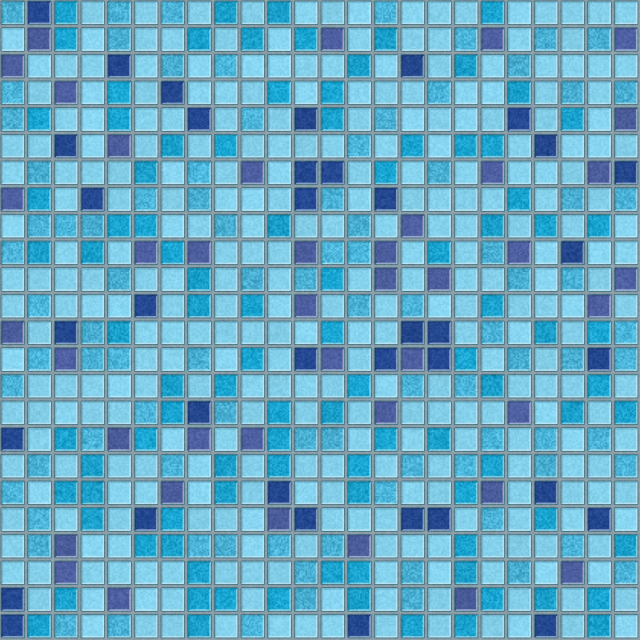
This pattern is drawn by a Shadertoy shader. Its source:

```glsl
// Glazed mosaic: 24 by 24 bevelled square tiles in mixed blues on grey grout.

float hash(vec2 p) {
    vec3 q = fract(vec3(p.xyx) * 0.1031);
    q += dot(q, q.yzx + 33.33);
    return fract((q.x + q.y) * q.z);
}

float noise(vec2 p) {
    vec2 i = floor(p), f = fract(p);
    f = f * f * (3.0 - 2.0 * f);
    return mix(mix(hash(i), hash(i + vec2(1, 0)), f.x),
               mix(hash(i + vec2(0, 1)), hash(i + 1.0), f.x), f.y);
}

float roundedBox(vec2 p, float halfSize, float radius) {
    vec2 d = abs(p) - halfSize + radius;
    return length(max(d, 0.0)) + min(max(d.x, d.y), 0.0) - radius;
}

// Glaze colour in rgb, grain strength in alpha
vec4 glaze(vec2 cell) {
    // Accents favour alternate tiles; the alternation shifts along each row
    float shift = step(0.5, hash(vec2(floor(cell.x / 6.0), cell.y) + 71.0));
    float alternate = mod(cell.x + cell.y + shift, 2.0);
    if (hash(cell + 13.0) > mix(0.12, 0.82, alternate))
        return vec4(0.52, 0.82, 0.925, 0.07);

    float kind = hash(cell + 47.0);
    if (kind < 0.11) return vec4(0.14, 0.28, 0.56, 0.08);
    if (kind < 0.27) return vec4(0.30, 0.37, 0.62, 0.08);
    if (kind < 0.58) return vec4(0.29, 0.70, 0.84, 0.16);
    return vec4(0.10, 0.64, 0.81, 0.13);
}

void mainImage(out vec4 fragColor, in vec2 fragCoord) {
    vec2 uv = fragCoord / iResolution.y;
    vec2 grid = uv * 24.0;
    vec2 cell = floor(grid);
    vec2 p = fract(grid) - vec2(0.48, 0.52);
    float aa = 24.0 / iResolution.y;
    float d = roundedBox(p, 0.427, 0.03);
    float grain = noise(uv * 420.0) + 0.5 * noise(uv * 230.0 + 9.0) - 0.75;

    // Grout, shaded where it meets the tiles
    vec3 grout = mix(vec3(0.30, 0.46, 0.51), vec3(0.55, 0.62, 0.66),
                     smoothstep(0.015, 0.055, d));
    grout += 0.05 * grain;

    // Tile face with speckled glaze and slight tone differences
    vec4 colour = glaze(cell);
    vec3 tile = colour.rgb * (0.97 + 0.06 * hash(cell + 5.0));
    tile += colour.a * grain;

    // Mitred bevel, lit on the right and lower sides
    float mitre = smoothstep(-aa, aa, abs(p.x) - abs(p.y));
    float facing = mix(-sign(p.y), sign(p.x), mitre);
    float bevel = smoothstep(-0.085, -0.035, d);
    tile = mix(tile, vec3(0.88, 0.95, 0.97), 0.5 * bevel * max(facing, 0.0));
    tile *= 1.0 - 0.13 * bevel * max(-facing, 0.0);

    vec3 col = mix(tile, grout, smoothstep(-0.5 * aa, 0.5 * aa, d));
    fragColor = vec4(clamp(col, 0.0, 1.0), 1.0);
}
```
